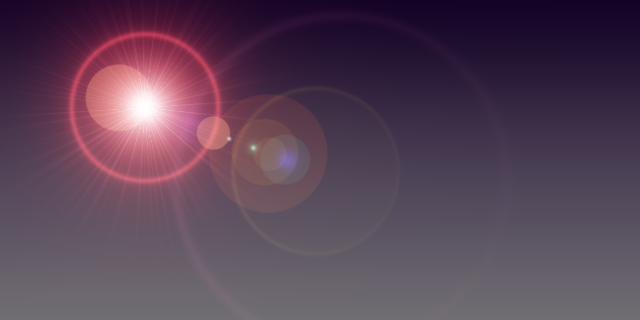
Reproduce this background procedurally as a Shadertoy shader.

```glsl
// A red lens flare over a dusk gradient of indigo fading down to grey.
// A white-hot core, halo ring and noise-driven rays surround the light; ghosts
// (discs, rings and glints) lie along one axis and are all screen blended.

const vec2 LIGHT = vec2(0.453, 0.664);
const vec2 AXIS = vec2(0.615, -0.229);

const vec3 SKY_TOP = vec3(0.085, 0.020, 0.155);
const vec3 SKY_MID = vec3(0.300, 0.260, 0.340);
const vec3 SKY_LOW = vec3(0.460, 0.450, 0.465);
const vec3 HALO_RED = vec3(1.0, 0.20, 0.22);
const vec3 AMBER = vec3(0.45, 0.23, 0.12);

vec3 screen(vec3 base, vec3 light) {
    return 1.0 - (1.0 - base) * (1.0 - clamp(light, 0.0, 1.0));
}

float glow(float dist, float radius) {
    float k = dist / radius;
    return exp(-k * k);
}

float disc(float dist, float radius, float soft) {
    return 1.0 - smoothstep(-soft, soft, dist - radius);
}

// Point on the flare axis: 0 is the light, 1 the farthest ghost
vec2 onAxis(float t) {
    return LIGHT + AXIS * t;
}

vec2 gradientAt(vec2 cell) {
    float h = fract(sin(dot(cell, vec2(127.1, 311.7))) * 43758.5);
    return vec2(cos(h * 6.2832), sin(h * 6.2832));
}

float gradientNoise(vec2 p) {
    vec2 i = floor(p), f = p - i;
    vec2 u = f * f * f * (f * (f * 6.0 - 15.0) + 10.0);
    vec2 e = vec2(0.0, 1.0);
    float low = mix(dot(gradientAt(i), f), dot(gradientAt(i + e.yx), f - e.yx), u.x);
    float high = mix(dot(gradientAt(i + e), f - e), dot(gradientAt(i + 1.0), f - 1.0), u.x);
    return mix(low, high, u.y);
}

vec3 sky(float y) {
    vec3 upper = mix(SKY_MID, SKY_TOP, smoothstep(0.35, 1.08, y) * 1.08);
    return mix(SKY_LOW, upper, smoothstep(-0.15, 0.55, y));
}

// Streaks whose brightness depends only on direction, so they have no seam
float rays(vec2 d) {
    vec2 dir = d / max(length(d), 0.0001);
    float streak = gradientNoise(dir * 22.0) + 0.6 * gradientNoise(dir * 55.0 + 7.0);
    return max(streak, 0.0);
}

vec3 addDisc(vec3 col, vec2 p, float t, float radius, vec3 tint, float soft) {
    return screen(col, tint * disc(length(p - onAxis(t)), radius, soft));
}

// Thin ring, strongest on the side facing the light
vec3 addRing(vec3 col, vec2 p, float t, float radius, float width, vec3 tint) {
    vec2 d = p - onAxis(t);
    float facing = 0.5 - 0.5 * dot(d, normalize(AXIS)) / max(length(d), 0.0001);
    return screen(col, tint * glow(length(d) - radius, width) * mix(0.2, 1.0, facing));
}

vec3 addGlint(vec3 col, vec2 p, float t, float radius, vec3 tint) {
    return screen(col, tint * glow(length(p - onAxis(t)), radius));
}

void mainImage(out vec4 fragColor, in vec2 fragCoord) {
    vec2 p = fragCoord / iResolution.y;
    float soft = 1.0 / iResolution.y;
    vec2 d = p - LIGHT;
    float r = length(d);
    vec3 col = sky(p.y);

    // Wide haze, halo and rays
    float streak = rays(d);
    col = screen(col, vec3(0.09, 0.035, 0.03) * glow(r, 0.48) * smoothstep(0.05, 0.07, p.y));
    col = screen(col, HALO_RED * vec3(0.86, 0.72, 0.72) * glow(r, 0.215));
    col = screen(col, vec3(0.42, 0.15, 0.17) * streak * glow(r, 0.25));
    col = screen(col, HALO_RED * 0.50 * glow(r - 0.229, 0.009));
    col = screen(col, HALO_RED * 0.12 * glow(r - 0.229, 0.025));

    // Large faint ghosts
    col = addRing(col, p, 1.0, 0.516, 0.018, vec3(0.080, 0.035, 0.055));
    col = addDisc(col, p, 0.868, 0.263, vec3(0.018, 0.018, 0.004), soft);
    col = addRing(col, p, 0.868, 0.259, 0.008, vec3(0.085, 0.065, 0.015));

    // Amber and teal discs
    col = addDisc(col, p, 0.626, 0.185, vec3(0.115, 0.035, 0.010), soft);
    col = addDisc(col, p, 0.610, 0.104, vec3(0.095, 0.050, 0.005), soft);
    col = addDisc(col, p, 0.636, 0.052, vec3(0.085, 0.055, 0.015), soft);
    col = addDisc(col, p, 0.712, 0.078, vec3(0.015, 0.080, 0.080), soft);
    col = addDisc(col, p, 0.348, 0.052, AMBER * 0.9, soft);
    col = addDisc(col, p, -0.132, 0.104, AMBER * 0.85, soft);

    // Coloured glints
    col = addGlint(col, p, 0.220, 0.060, vec3(0.10, 0.05, 0.25));
    col = addGlint(col, p, 0.428, 0.006, vec3(0.50, 0.72, 0.66));
    col = addGlint(col, p, 0.551, 0.007, vec3(0.45, 0.70, 0.52));
    col = addGlint(col, p, 0.551, 0.018, vec3(0.10, 0.28, 0.18));
    col = addGlint(col, p, 0.725, 0.030, vec3(0.06, 0.08, 0.50));

    // White-hot core
    col = screen(col, vec3(0.95, 0.92, 0.93) * glow(r, 0.105) * (0.9 + 0.3 * streak));
    col = screen(col, vec3(glow(r, 0.045)));
    fragColor = vec4(col, 1.0);
}
```
